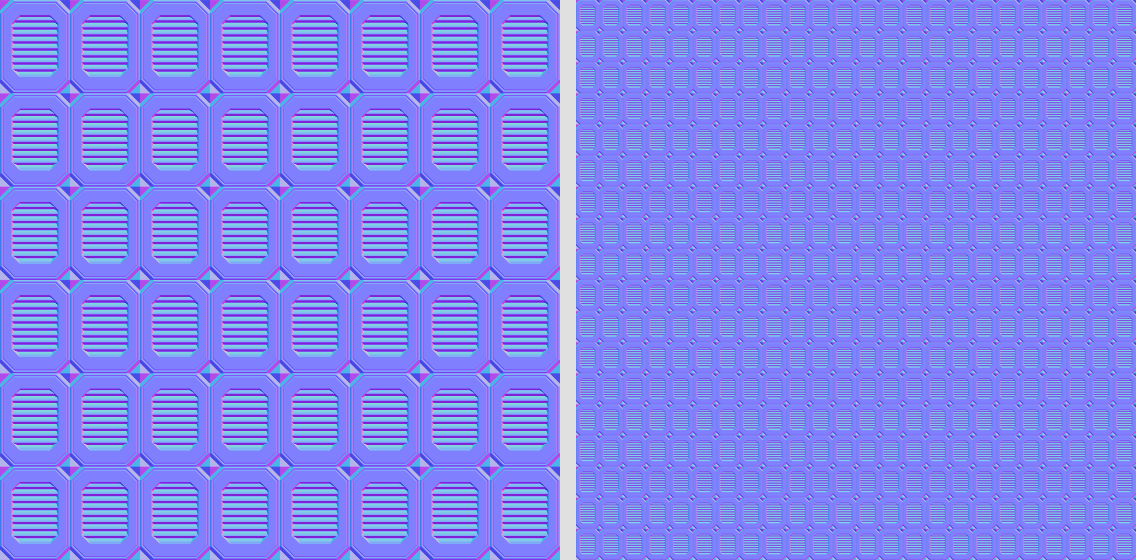
Left, the tile; right, the same tile 3 across and 3 down.
Write a three.js fragment shader that draws this texture map.

```glsl
varying vec2 vUv;

#define REPEATS vec2(8.0, 6.0)
#define CELL vec2(96.0, 128.0)
#define TILE_CHAMFER 18.0
#define PANEL_HALF vec2(31.8, 42.0)
#define PANEL_CHAMFER 11.0
#define SLAT_PITCH 9.6
#define SLAT_CREST 7.0
#define STUD_RADIUS 14.0
#define STUD_SLOPE 0.5
#define MAX_SLOPE 1.1
#define SOFTNESS 0.8

// Signed distance to a box with cut corners
float chamferBox(vec2 p, vec2 halfSize, float chamfer) {
  p = abs(p);
  vec2 side = p - halfSize;
  float corner = (p.x + p.y - halfSize.x - halfSize.y + chamfer) * 0.7071;
  return max(max(side.x, side.y), corner);
}

// Rounded slat: rises downward to its crest, then drops to the next one
float slatHeight(float down) {
  float u = mod(down, SLAT_PITCH);
  float rise = min(u, SLAT_CREST);
  float crest = 0.65 * SLAT_CREST;
  float curve = 1.1 * rise - 0.45 * rise * rise / SLAT_CREST;
  float fall = max(u - SLAT_CREST, 0.0) / (SLAT_PITCH - SLAT_CREST);
  return curve - crest * fall;
}

float reliefHeight(vec2 position) {
  vec2 p = (fract(position / CELL) - 0.5) * CELL;

  // Bevelled tile rim with a fine groove
  float inset = -chamferBox(p, CELL * 0.5, TILE_CHAMFER);
  float height = 0.8 * (clamp(inset, -2.5, 1.6) - 1.6);
  height -= 0.6 * (1.0 - smoothstep(0.0, 1.4, abs(inset - 4.0)));

  // Pyramid stud where four tiles meet
  vec2 toCorner = CELL * 0.5 - abs(p);
  float stud = STUD_RADIUS - toCorner.x - toCorner.y;
  height += STUD_SLOPE * max(stud, 0.0);

  // Louvred recess with sloping walls
  vec2 q = p - vec2(0.0, 0.7);
  float depth = max(-chamferBox(q, PANEL_HALF, PANEL_CHAMFER), 0.0);
  float slats = slatHeight(PANEL_HALF.y - q.y) - 5.0;
  return height + max(slats, -2.0 * depth);
}

void main() {
  vec2 position = vUv * REPEATS * CELL;
  vec2 stepSize = vec2(SOFTNESS, 0.0);

  // Central differences also soften the creases
  vec2 slope = vec2(
    reliefHeight(position + stepSize.xy) - reliefHeight(position - stepSize.xy),
    reliefHeight(position + stepSize.yx) - reliefHeight(position - stepSize.yx)
  ) / (2.0 * SOFTNESS);
  slope *= min(1.0, MAX_SLOPE / max(length(slope), 0.001));

  // Pack the surface normal as colour
  vec3 normal = normalize(vec3(-slope, 1.0));
  gl_FragColor = vec4(normal * 0.5 + 0.5, 1.0);
}
```
